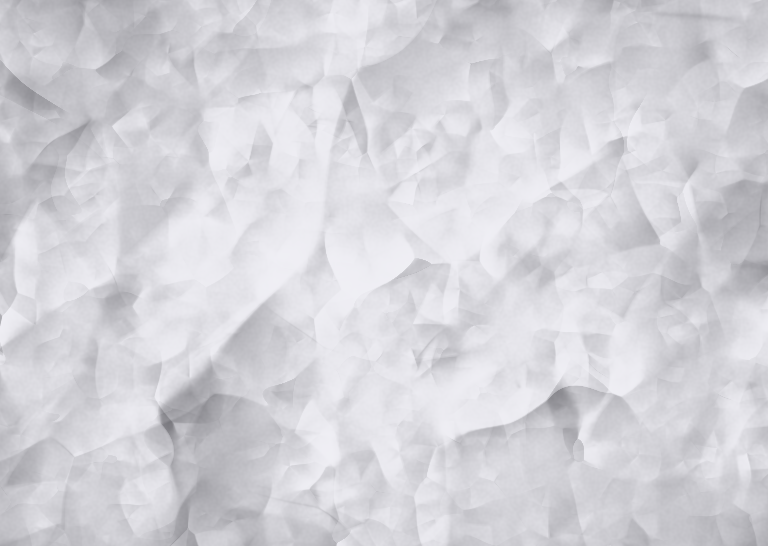
This texture is drawn by a WebGL 2 fragment shader. Its source:

```glsl
#version 300 es
precision highp float;

uniform vec2 u_resolution;
out vec4 fragColor;

vec3 hash3(vec2 p) {
    vec3 q = fract(p.xyx * vec3(0.1031, 0.1030, 0.0973));
    q += dot(q, q.yxz + 33.33);
    return fract((q.xxy + q.yzz) * q.zyx);
}

float gradientDot(vec2 cell, vec2 offset) {
    float angle = 6.2832 * hash3(cell + 71.0).x;
    return dot(vec2(cos(angle), sin(angle)), offset);
}

float gradientNoise(vec2 p) {
    vec2 i = floor(p), f = p - i;
    vec2 u = f * f * f * (f * (f * 6.0 - 15.0) + 10.0);
    vec2 x = vec2(1.0, 0.0);
    float low = mix(gradientDot(i, f), gradientDot(i + x, f - x), u.x);
    float high = mix(gradientDot(i + x.yx, f - x.yx), gradientDot(i + 1.0, f - 1.0), u.x);
    return mix(low, high, u.y);
}

vec2 warp(vec2 p, float scale, float amount) {
    vec2 q = p * scale;
    return p + amount * vec2(gradientNoise(q), gradientNoise(q + 37.7));
}

// Slope of uneven pleats radiating from a pinched point.
float pleats(vec2 d, vec2 light, vec2 rnd, float edge) {
    float r = length(d) + 1e-4;
    float a = atan(d.y, d.x);
    float wave = sin(2.0 * a + 6.2832 * rnd.x) + 0.8 * sin(3.0 * a + 6.2832 * rnd.y);
    float side = clamp(wave * r * edge, -1.0, 1.0);
    return side * dot(vec2(-d.y, d.x) / r, light) * exp(-2.2 * r);
}

// Blended facets: x is the slope toward the light, y marks the creases.
vec2 facets(vec2 p, vec2 light, float sharpness) {
    vec2 base = floor(p);
    float total = 0.0, squares = 0.0, slope = 0.0;
    for (int j = -1; j <= 1; j++) {
        for (int i = -1; i <= 1; i++) {
            vec2 cell = base + vec2(i, j);
            vec3 rnd = hash3(cell), extra = hash3(cell + 19.0);
            vec2 toSite = cell + 0.5 + 0.85 * (rnd.xy - 0.5) - p;
            float reach = dot(toSite, toSite) + 0.12 * rnd.z - 0.2;
            float weight = exp(-sharpness * reach);
            float tilt = 0.35 * (extra.z - 0.5);
            float pleat = 0.65 * pleats(toSite, light, extra.xy, 3.0 + 0.14 * sharpness);
            total += weight;
            squares += weight * weight;
            slope += weight * (dot(toSite, light) + tilt + pleat);
        }
    }
    total = max(total, 1e-18);
    return vec2(slope / total, clamp(1.0 - squares / (total * total), 0.0, 0.6));
}

// One generation of folds, stretched along its own direction.
float foldLayer(vec2 p, vec2 light, float scale, float angle, float seed) {
    float c = cos(angle), s = sin(angle);
    mat2 stretch = mat2(c, s * 0.72, -s, c * 0.72);
    vec2 q = stretch * warp(p, scale * 0.9, 0.25 / scale) * scale + seed;
    float firm = smoothstep(-0.15, 0.3, gradientNoise(p * scale * 0.9 + seed));
    float strength = max(0.75 + 2.1 * gradientNoise(p * scale * 0.6 - seed), 0.06);
    vec2 fold = facets(q, stretch * light, mix(9.0, 110.0, firm));
    float pinch = smoothstep(0.1, 0.4, gradientNoise(p * scale * 1.4 + seed + 5.0));
    // Shading gathers beside the creases and fades over each facet
    float shade = fold.x * (0.45 + 1.9 * abs(fold.x));
    return strength * (shade - 1.9 * firm * pinch * fold.y);
}

float crumple(vec2 p, vec2 light) {
    float sum = 0.0, scale = 2.9, amplitude = 0.1, side = 1.0;
    for (int i = 0; i < 5; i++) {
        float n = float(i);
        float turn = 0.5 * sin(n * 2.3 + 0.6);
        vec2 aim = side * mat2(cos(turn), sin(turn), -sin(turn), cos(turn)) * light;
        sum += amplitude * foldLayer(p, aim, scale, 0.4 + n * 1.9, 11.3 + n * 23.7);
        scale *= 1.55;
        amplitude *= 0.85;
        side = -side;
    }
    return sum;
}

float paperGrain(vec2 p) {
    return 0.018 * gradientNoise(p * 150.0) + 0.014 * gradientNoise(p * 48.0);
}

void main() {
    vec2 uv = gl_FragCoord.xy / u_resolution;
    vec2 p = gl_FragCoord.xy / u_resolution.y;
    vec2 light = normalize(vec2(-0.85, 0.5));

    // Light falling off toward the borders
    vec2 centered = 2.0 * uv - vec2(1.06, 1.02);
    float tone = 0.911 - 0.102 * dot(centered, centered);

    // Folds and fibres
    tone += crumple(p, light) + paperGrain(p);

    // Gentle highlight shoulder
    float excess = max(tone - 0.88, 0.0);
    tone = min(tone, 0.88) + 0.06 * (1.0 - exp(-excess / 0.06));

    vec3 tint = vec3(0.0, -0.002, 0.02);
    fragColor = vec4(clamp(tone + tint, 0.0, 1.0), 1.0);
}
```
